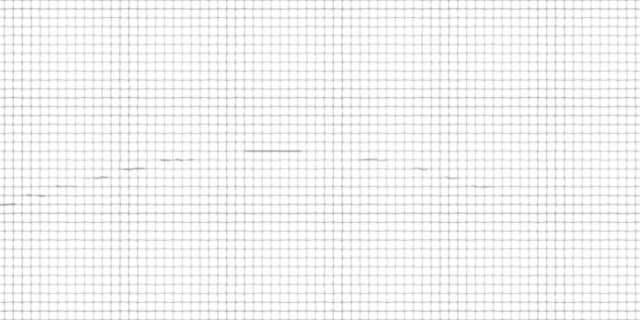
Write a Shadertoy shader that draws this pattern.

```glsl
// Sheet of fine grey graph ruling, 72 by 36 cells, with slightly uneven ink.
// Lines are soft distance profiles whose weight swells every twelve cells;
// a shallow cosine arc leaves short smudges where it grazes the rows.

const vec2 CELLS = vec2(72.0, 36.0);
const vec2 GRID_SHIFT = vec2(0.5, 0.0);    // columns sit half a cell in
const float TAU = 6.2831853;

const vec3 PAPER = vec3(0.995);
const vec3 INK = vec3(0.42);
const float LINE_SIGMA = 0.06;             // line softness, in cells
const float WOBBLE = 0.028;                // sideways drift, in cells
const float SWELL_PERIOD = 12.0;           // cells between heavy lines
const float HEAVY_COLUMN = 1.5;
const float HEAVY_ROW = 0.0;
const float FAINT = 0.24;
const float HEAVY = 0.39;
const float ROW_WEAR = 0.3;
const float COLUMN_WEAR = 0.65;

const float ARC_CENTER = 30.3;             // arc, in cells from lower left
const float ARC_TOP = 19.0;
const float ARC_DEPTH = 5.4;
const float ARC_HALF_PERIOD = 56.25;
const float ARC_END = 57.5;
const float TOP_REACH = 0.1;               // how near a row the arc must be
const float SIDE_REACH = 0.38;
const float SMUDGE_SIGMA = 0.075;
const float SMUDGE_INK = 0.45;

float hash(float n) {
    return fract(sin(n * 12.9898) * 43758.5453);
}

float noise(float x) {
    float i = floor(x);
    float f = fract(x);
    return mix(hash(i), hash(i + 1.0), f * f * (3.0 - 2.0 * f));
}

// Soft stroke that keeps its total ink when pixels are coarse.
float stroke(float d, float sigma, float pixel) {
    float wide = sqrt(sigma * sigma + 0.09 * pixel * pixel);
    return sigma / wide * exp(-0.5 * d * d / (wide * wide));
}

// One family of parallel lines: darker at crossings, worn between them.
float ruling(float across, float along, float heavyId, float wear, float seed, float pixel) {
    float id = round(across);
    float key = id * 17.31 + seed;
    float nearMiddle = smoothstep(0.12, 0.42, abs(along - round(along)));
    float drift = WOBBLE * (2.0 * noise(along * 1.7 + key) - 1.0);
    float swell = 0.5 + 0.5 * cos(TAU * (id - heavyId) / SWELL_PERIOD);
    float weight = mix(FAINT, HEAVY, swell * swell);
    weight *= 0.9 + 0.2 * hash(key);
    weight *= 1.0 - wear * nearMiddle * (0.5 + 0.5 * noise(along * 2.3 + key + 5.0));
    return weight * stroke(across - id - drift, LINE_SIGMA, pixel);
}

// Broken marks along the rows, wherever the arc passes close to one.
float smudges(vec2 q, float pixel) {
    float row = round(q.y);
    float phase = (q.x - ARC_CENTER) / ARC_HALF_PERIOD * 0.5 * TAU;
    float fall = ARC_DEPTH * (1.0 - cos(phase));
    float gap = abs(ARC_TOP - fall - row);
    float side = smoothstep(0.1, 0.6, fall);
    float reach = mix(TOP_REACH, SIDE_REACH, side);
    float grain = noise(q.x * 1.6 + row * 9.7);
    float drift = side * 0.2 * (noise(q.x * 1.3 + row * 4.1) - 0.5);
    float mask = 1.0 - smoothstep(0.7 * reach, reach, gap);
    mask *= mix(1.0, smoothstep(0.1, 0.7, grain), side);
    mask *= 1.0 - smoothstep(ARC_END - 3.0, ARC_END, q.x);
    mask *= 1.0 - 0.35 * side * smoothstep(ARC_CENTER, ARC_END, q.x);
    return SMUDGE_INK * mask * stroke(q.y - row - drift, SMUDGE_SIGMA, pixel);
}

void mainImage(out vec4 fragColor, in vec2 fragCoord) {
    vec2 q = fragCoord / iResolution.xy * CELLS - GRID_SHIFT;
    vec2 pixel = CELLS / iResolution.xy;

    float columns = ruling(q.x, q.y, HEAVY_COLUMN, COLUMN_WEAR, 3.0, pixel.x);
    float rows = ruling(q.y, q.x, HEAVY_ROW, ROW_WEAR, 71.0, pixel.y);
    float marks = smudges(q, pixel.y);

    // Overlapping ink multiplies, so crossings deepen without clipping.
    float cover = 1.0 - (1.0 - columns) * (1.0 - rows) * (1.0 - marks);
    fragColor = vec4(mix(PAPER, INK, cover), 1.0);
}
```
